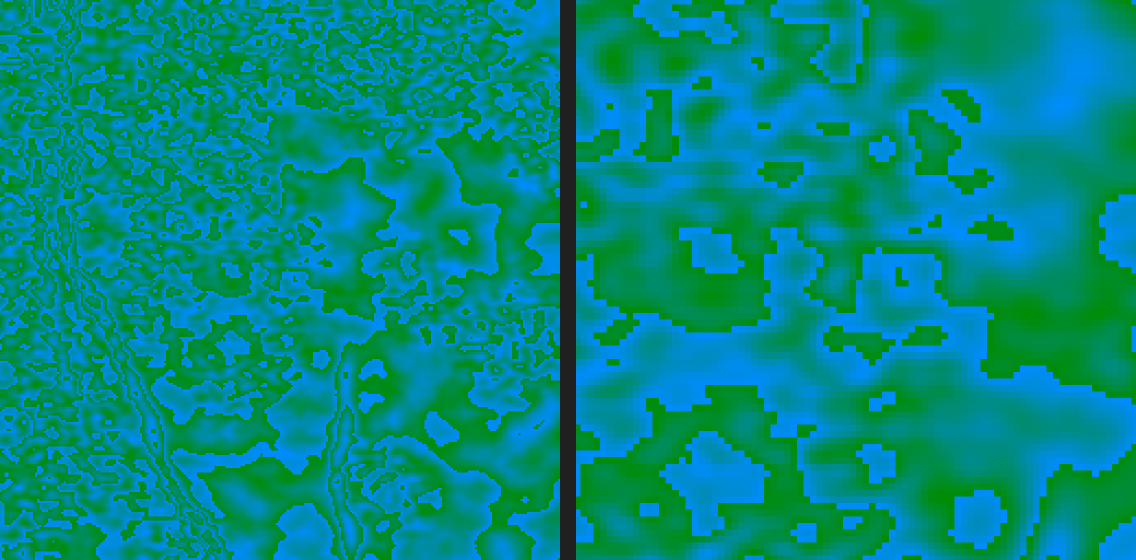
Left: the whole. Right: its middle third, enlarged.
Write a Shadertoy shader that draws this texture.

```glsl
vec2 gradientAt(vec2 cell) {
    vec3 p = fract(cell.xyx * vec3(0.1031, 0.1030, 0.0973));
    p += dot(p, p.yzx + 33.33);
    float angle = 6.2832 * fract((p.x + p.y) * p.z);
    return vec2(cos(angle), sin(angle));
}

float gradientNoise(vec2 p) {
    vec2 i = floor(p), f = p - i;
    vec2 u = f * f * f * (f * (f * 6.0 - 15.0) + 10.0);
    float a = dot(gradientAt(i), f);
    float b = dot(gradientAt(i + vec2(1, 0)), f - vec2(1, 0));
    float c = dot(gradientAt(i + vec2(0, 1)), f - vec2(0, 1));
    float d = dot(gradientAt(i + 1.0), f - 1.0);
    return mix(mix(a, b, u.x), mix(c, d, u.x), u.y);
}

// Soft ridge whose flanks become bundles of parallel contours
float ridge(float offset, float width) {
    return exp(-offset * offset / (width * width));
}

float terrain(vec2 p) {
    float broad = gradientNoise(p * 6.0 + 17.0);
    float medium = gradientNoise(p * vec2(15.0, 20.0) + 41.0);
    float fine = gradientNoise(p * vec2(38.0, 60.0) + 73.0);

    // Calm pools lie between busy, finely contoured ground
    float activity = gradientNoise(p * vec2(4.5, 4.0) + 8.0);
    activity += 0.5 * (p.y - 0.5) - 0.35 * (p.x - 0.5);
    float roughness = mix(0.25, 1.7, smoothstep(-0.3, 0.25, activity));
    float height = 1.7 * broad + 0.9 * medium + roughness * fine;

    // Long seams: one bending diagonally, one beside it, one upright
    float wobble = 0.03 * gradientNoise(vec2(p.y * 7.0, 3.5));
    float bend = 0.12 + 0.46 * max(0.0, 0.55 - p.y) + wobble;
    float side = 0.06 + 0.25 * max(0.0, 0.55 - p.y) - wobble;
    height += 1.8 * ridge(p.x - bend, 0.018);
    height += 1.2 * ridge(p.x - side, 0.02) * smoothstep(0.2, 0.35, p.y);
    height += 1.5 * ridge(p.x - 0.61 - wobble, 0.018) * smoothstep(0.42, 0.32, p.y);
    return height;
}

// Coarse heights, blended onto a grid twice as fine before wrapping
float wrappedHeight(vec2 p) {
    vec2 q = (floor(p * 256.0) + 0.5) / 2.0 - 0.5;
    vec2 i = floor(q), f = q - i;
    float lower = mix(terrain(i / 128.0), terrain((i + vec2(1, 0)) / 128.0), f.x);
    float upper = mix(terrain((i + vec2(0, 1)) / 128.0), terrain((i + 1.0) / 128.0), f.x);
    return fract(mix(lower, upper, f.y));
}

void mainImage(out vec4 fragColor, in vec2 fragCoord) {
    // Four samples smooth block edges that cross a pixel
    float blue = 0.0;
    for (int k = 0; k < 4; k++) {
        vec2 offset = vec2(k % 2, k / 2) * 0.5 - 0.25;
        blue += 0.25 * wrappedHeight((fragCoord + offset) / iResolution.y);
    }
    fragColor = vec4(0.0, 0.55, mix(0.02, 1.0, blue), 1.0);
}
```
